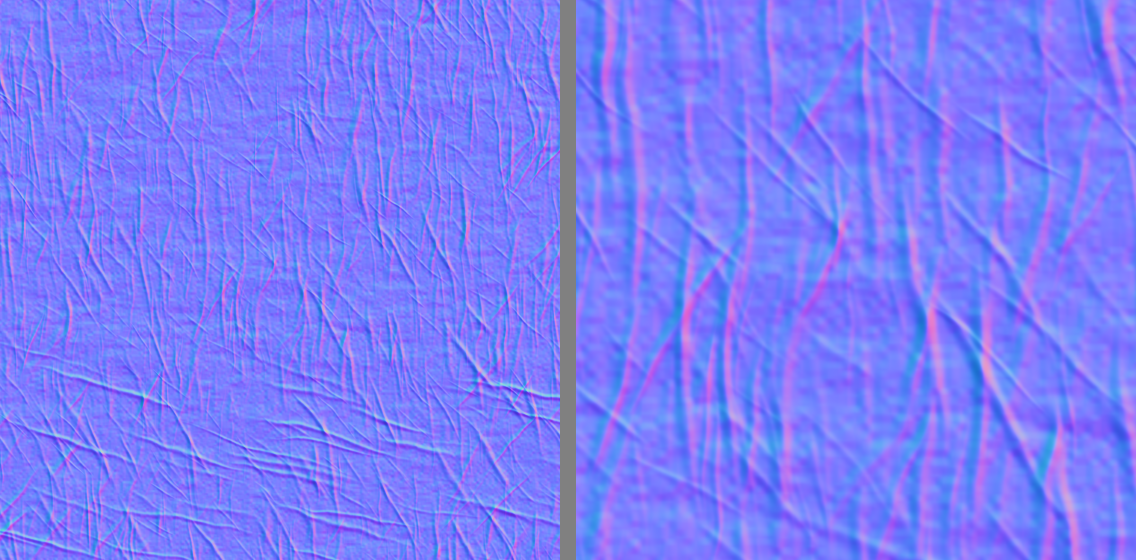
Left: the whole. Right: its middle third, enlarged.
Reproduce this texture map procedurally as a WebGL 1 fragment shader.

```glsl
precision highp float;
// Tangent-space normal map of thin, crumpled hide: steep ridges above, slanted and flat folds below.

uniform vec2 u_resolution;

// Cell of each fold family: spacing across, spacing along
const vec2 UPRIGHT_CELL = vec2(0.027, 0.140);
const vec2 LEANING_CELL = vec2(0.030, 0.120);
const vec2 FINE_CELL    = vec2(0.018, 0.080);
const vec2 SLANT_CELL   = vec2(0.036, 0.130);
const vec2 COUNTER_CELL = vec2(0.034, 0.120);
const vec2 FLAT_CELL    = vec2(0.036, 0.220);
const vec2 SCRATCH_CELL = vec2(0.024, 0.065);

// Lean from the vertical in radians, positive towards the upper left
const float UPRIGHT_LEAN = 0.09;
const float LEANING_LEAN = -0.17;
const float FINE_LEAN    = 0.02;
const float SLANT_LEAN   = 0.52;
const float COUNTER_LEAN = -0.62;
const float FLAT_LEAN    = 1.32;
const float SCRATCH_LEAN = 0.80;

const float FOLD_WIDTH = 0.0044;
const float THIN_WIDTH = 0.0029;
const float FOLD_SKEW  = 0.85;      // width of the right flank relative to the left
const float STEEPNESS  = 0.70;
const vec2  BASE_TILT  = vec2(-0.035, -0.02);
const float WAVE_HEIGHT   = 0.0030;
const float RIPPLE_HEIGHT = 0.0017;
const float FIBRE_HEIGHT  = 0.0012;
const float GRAIN_HEIGHT  = 0.0007;
const float SAMPLE_STEP   = 0.0011;

vec4 hash4(vec2 p) {
  vec4 v = fract(p.xyxy * vec4(0.1031, 0.1030, 0.0973, 0.1099));
  v += dot(v, v.wzxy + 33.33);
  return fract((v.xxyz + v.yzzw) * v.zywx);
}

float noise(vec2 p) {
  vec2 i = floor(p), f = fract(p);
  f = f * f * (3.0 - 2.0 * f);
  float low = mix(hash4(i).x, hash4(i + vec2(1.0, 0.0)).x, f.x);
  float high = mix(hash4(i + vec2(0.0, 1.0)).x, hash4(i + 1.0).x, f.x);
  return mix(low, high, f.y);
}

// Height of one family of tapered ridges scattered on a tilted grid
float folds(vec2 p, float lean, vec2 size, float width, float density, float seed) {
  float c = cos(lean), s = sin(lean);
  vec2 q = vec2(c * p.x + s * p.y, c * p.y - s * p.x);
  vec2 home = floor(q / size);
  float height = 0.0;
  for (int j = -1; j <= 1; j++) {
    for (int i = -1; i <= 1; i++) {
      vec2 cell = home + vec2(float(i), float(j));
      vec4 place = hash4(cell + seed);
      vec4 form = hash4(cell + seed + 71.7);
      vec2 o = q - (cell + place.xy) * size;
      o.x += o.y * (place.z - 0.5) * size.x / size.y;
      float reach = size.y * mix(0.4, 0.9, form.x);
      float taper = 1.0 - smoothstep(0.25, 1.0, abs(o.y) / reach);
      float w = width * mix(0.75, 1.25, form.y) * mix(0.6, 1.0, taper);
      float d = o.x / (o.x > 0.0 ? w * FOLD_SKEW : w);
      float present = smoothstep(1.0 - density, 1.25 - density, place.w);
      height += present * taper * w * mix(0.3, 1.0, form.z) * exp(-d * d);
    }
  }
  return height * STEEPNESS;
}

float relief(vec2 p) {
  // Regions where each family prevails
  float patches = noise(p * 4.5 + 3.0);
  float drift = noise(p * 3.2 + 19.0);
  float lower = 1.0 - smoothstep(0.22, 0.42, p.y + 0.16 * (drift - 0.5));
  float right = smoothstep(0.50, 0.85, p.x) * (1.0 - smoothstep(0.5, 0.75, p.y));
  float foot = 1.0 - smoothstep(0.04, 0.14, p.y);
  float upright = mix(0.45 + 0.65 * patches, 0.30 + 0.35 * foot, lower);
  float slant = 0.10 + 0.35 * drift + 0.40 * max(lower, right);
  float counter = 0.15 + 0.50 * smoothstep(0.35, 0.8, noise(p * 5.0 + 41.0));
  float level = 0.10 + 0.70 * lower * (0.45 + patches);

  // Wandering of the fold lines
  vec2 bend = vec2(noise(p * 9.0 + 7.0), noise(p * 9.0 + 57.0)) - 0.5;
  vec2 kink = vec2(noise(p * 34.0 + 13.0), noise(p * 34.0 + 83.0)) - 0.5;
  vec2 q = p + 0.022 * bend + 0.0055 * kink;

  float h = folds(q, UPRIGHT_LEAN, UPRIGHT_CELL, FOLD_WIDTH, upright, 11.0);
  h += folds(q, LEANING_LEAN, LEANING_CELL, FOLD_WIDTH, upright * 0.8, 137.0);
  h += 0.6 * folds(q, FINE_LEAN, FINE_CELL, THIN_WIDTH, 0.2 + 0.5 * upright, 701.0);
  h += folds(q, SLANT_LEAN, SLANT_CELL, FOLD_WIDTH, slant, 251.0);
  h += 0.8 * folds(q, COUNTER_LEAN, COUNTER_CELL, FOLD_WIDTH, counter, 389.0);
  h += folds(q, FLAT_LEAN, FLAT_CELL, FOLD_WIDTH, level, 467.0);
  h += 0.6 * folds(q, SCRATCH_LEAN, SCRATCH_CELL, THIN_WIDTH, 0.45, 593.0);

  // Soft waves, fibres and grain
  h += WAVE_HEIGHT * noise(p * vec2(9.0, 28.0) + 5.0);
  h += RIPPLE_HEIGHT * noise(q * vec2(40.0, 80.0) + 29.0);
  h += FIBRE_HEIGHT * noise(q * vec2(115.0, 22.0) + 61.0);
  h += GRAIN_HEIGHT * noise(p * 190.0);
  return h;
}

void main() {
  vec2 p = gl_FragCoord.xy / u_resolution;
  float h = relief(p);
  vec2 slope = vec2(relief(p + vec2(SAMPLE_STEP, 0.0)) - h,
                    relief(p + vec2(0.0, SAMPLE_STEP)) - h) / SAMPLE_STEP;
  vec3 normal = normalize(vec3(BASE_TILT - slope, 1.0));
  gl_FragColor = vec4(normal * 0.5 + 0.5, 1.0);
}
```
